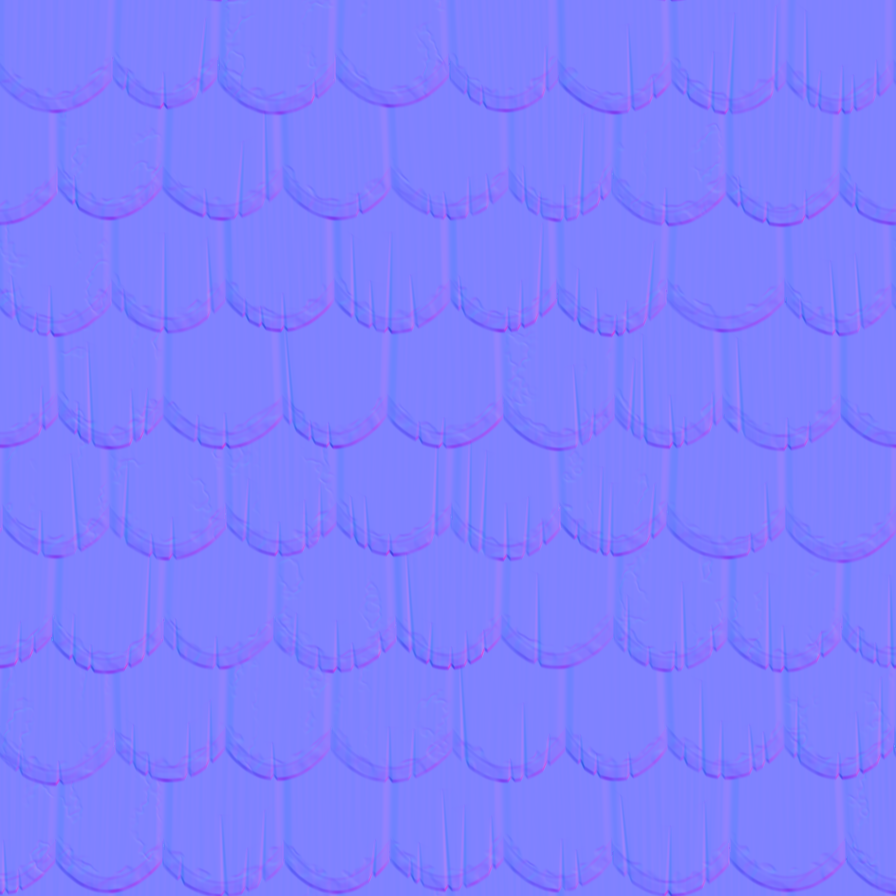
This texture map is drawn by a Shadertoy shader. Its source:

```glsl
// Tangent-space normal map of a roof of round-ended wooden shingles.
// Overlapping staggered rows form a height field with bevels, splits, grain and
// chips; its central differences give the normal. Tile ids wrap, so it tiles.

const float COUNT = 8.0;          // shingles across and rows down
const float ROW_STEP = 0.0205;    // height gained per overlapping row
const float EDGE_SOFT = 0.04;     // width of the cut lower edge
const float ROUND_RISE = 0.27;    // height of the corners above the tip
const float TIP_JITTER = 0.035;
const float SIDE_JITTER = 0.05;
const float SIDE_SLANT = 0.05;
const float SIDE_WIDTH = 0.08;    // rounding along the sides
const float BEVEL_WIDTH = 0.15;
const float BEVEL_DEPTH = 0.0125;
const float LEDGE_DEPTH = 0.0034;
const float SPLIT_WIDTH = 0.026;
const float SPLIT_DEPTH = 0.0062;
const float SPLIT_FLARE = 0.0034; // broad dip around each split
const float SPLIT_NOTCH = 0.035;  // bite taken out of the lower edge
const int SPLITS = 5;
const float GRAIN_DEPTH = 0.0011;
const float WEAR_DEPTH = 0.0016;
const float LEAN = 0.02;          // slight upward tilt of every face
const float SAMPLE_STEP = 0.010;  // difference step, in shingles

float hash(vec2 p) {
    vec3 q = fract(vec3(p.xyx) * 0.1031);
    q += dot(q, q.yzx + 33.33);
    return fract((q.x + q.y) * q.z);
}

float corner(vec2 cell, vec2 offset) {
    float a = 6.2832 * hash(cell);
    return dot(vec2(cos(a), sin(a)), offset);
}

float gradientNoise(vec2 p) {
    vec2 i = floor(p), f = p - i;
    vec2 w = f * f * f * (f * (f * 6.0 - 15.0) + 10.0);
    vec2 e = vec2(1.0, 0.0);
    float low = mix(corner(i, f), corner(i + e.xy, f - e.xy), w.x);
    float high = mix(corner(i + e.yx, f - e.yx), corner(i + e.xx, f - e.xx), w.x);
    return mix(low, high, w.y);
}

float bell(float x, float width) {
    return exp(-x * x / (width * width));
}

// Jittered and slanted left side of a shingle
float sideAt(float column, float row, float y) {
    vec2 id = mod(vec2(column, row), COUNT);
    float slant = SIDE_SLANT * (2.0 * hash(id + 97.0) - 1.0);
    return column + SIDE_JITTER * (2.0 * hash(id + 71.0) - 1.0) + slant * (y - row - 0.5);
}

// Splits that open at the lower edge and taper upwards: narrow cut, broad flare
vec2 splits(vec2 p, float rise, vec2 id) {
    vec2 total = vec2(0.0);
    float amount = 0.3 + 0.65 * hash(id + 13.0);
    for (int j = 0; j < SPLITS; j++) {
        vec2 key = id + 17.0 * float(j + 1);
        float size = hash(key + 5.3);
        float reach = 0.2 + 0.85 * size * size;
        float taper = clamp(1.0 - rise / reach, 0.0, 1.0);
        float center = (float(j) + 0.2 + 0.6 * hash(key)) / float(SPLITS) - 0.5;
        center = 0.88 * center + 0.16 * (hash(key + 9.1) - 0.5) * p.y;
        float d = p.x - center;
        float present = step(hash(key + 2.7), amount) * sqrt(taper);
        float cut = 1.0 - smoothstep(0.0, 0.01 + SPLIT_WIDTH * taper, abs(d));
        float lopsided = d * (hash(key + 3.9) < 0.5 ? -1.0 : 1.0) > 0.0 ? 0.075 : 0.035;
        total += present * vec2(cut, size * bell(d, lopsided));
    }
    return total;
}

// Height of one row and its coverage
vec2 shingleRow(vec2 p, float row) {
    float x = p.x + 0.5 * (1.0 - mod(row, 2.0));
    float column = floor(x);
    if (x < sideAt(column, row, p.y)) column -= 1.0;
    else if (x >= sideAt(column + 1.0, row, p.y)) column += 1.0;
    float left = sideAt(column, row, p.y), right = sideAt(column + 1.0, row, p.y);
    vec2 id = mod(vec2(column, row), COUNT);
    vec2 seed = 37.0 * id + 11.0;

    // Outline: a rounded lower end notched by the splits
    float u = (x - left) / (right - left) - 0.5;
    float v = p.y - row - TIP_JITTER * (2.0 * hash(id + 31.0) - 1.0);
    float rise = v - ROUND_RISE * pow(abs(2.0 * u), 2.1);
    float inside = rise / sqrt(1.0 + 5.0 * u * u);
    float side = smoothstep(0.0, SIDE_WIDTH, min(x - left, right - x));
    vec2 q = vec2(u, v);
    vec2 split = splits(q, rise, id);

    // Body, groove and chipped ledge
    float h = 0.005 + 0.004 * hash(id + 47.0);
    h -= 0.0008 * bell(inside - 0.125, 0.015);
    float chip = inside - 0.18 - 0.07 * gradientNoise(q * 10.0 + seed);
    float broken = smoothstep(-0.25, 0.2, gradientNoise(q * 7.0 + seed + 5.5));
    h -= LEDGE_DEPTH * broken * (1.0 - smoothstep(-0.022, 0.022, chip));

    // Grain, sparse worn outlines and splits
    float grain = gradientNoise(vec2(u * 20.0, v * 1.1) + seed);
    grain += 0.3 * gradientNoise(vec2(u * 47.0, v * 1.7) + seed);
    h += GRAIN_DEPTH * (0.4 + 0.8 * hash(id + 59.0)) * grain;
    float patchy = gradientNoise(q * vec2(4.0, 2.5) + seed);
    patchy += 0.2 * gradientNoise(q * 15.0 + seed);
    float worn = step(0.65, hash(id + 83.0)) * smoothstep(0.15, 0.3, abs(u));
    h -= WEAR_DEPTH * worn * bell(patchy - 0.2, 0.07);
    h -= SPLIT_DEPTH * split.x + SPLIT_FLARE * split.y;

    float bevel = BEVEL_DEPTH * (1.0 - clamp(inside / BEVEL_WIDTH, 0.0, 1.0));
    float edge = inside - SPLIT_NOTCH * min(split.x, 1.0);
    return vec2(row * ROW_STEP + h * side - bevel, smoothstep(0.0, EDGE_SOFT, edge));
}

float roofHeight(vec2 p) {
    float row = floor(p.y), h = 0.0;
    for (int r = -1; r <= 1; r++) {
        vec2 layer = shingleRow(p, row + float(r));
        h = mix(h, layer.x, layer.y);
    }
    return h;
}

void mainImage(out vec4 fragColor, in vec2 fragCoord) {
    vec2 p = fragCoord / iResolution.xy * COUNT;
    vec2 e = vec2(SAMPLE_STEP, 0.0);
    vec2 slope = vec2(roofHeight(p + e.xy) - roofHeight(p - e.xy),
                      roofHeight(p + e.yx) - roofHeight(p - e.yx)) / (2.0 * SAMPLE_STEP);
    vec3 normal = normalize(vec3(-slope.x, LEAN - slope.y, 1.0));
    fragColor = vec4(0.5 + 0.5 * normal, 1.0);
}
```
